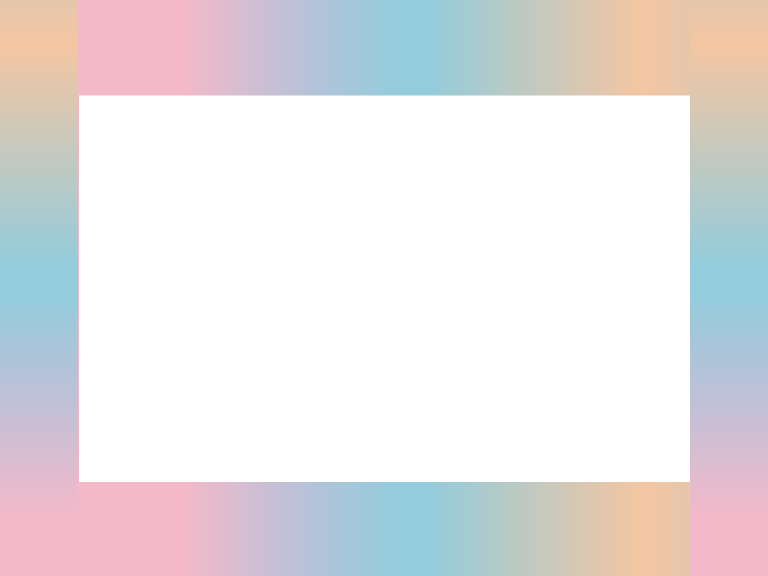
Write a Shadertoy shader that draws this background.

```glsl
// A white panel framed by pastel gradient bands: two upright sides, two level strips.

// Layout, as fractions of the canvas (origin at the lower left)
const vec2 PANEL_MIN = vec2(0.1029, 0.1632);
const vec2 PANEL_MAX = vec2(0.8984, 0.8342);
const vec2 STRIP_SPAN = vec2(0.1016, 0.8984);

// Palette
const vec3 PINK = vec3(0.957, 0.725, 0.788);
const vec3 LAVENDER = vec3(0.710, 0.762, 0.850);
const vec3 BLUE = vec3(0.580, 0.800, 0.860);
const vec3 PEACH = vec3(0.957, 0.776, 0.635);
const vec3 SAND = vec3(0.895, 0.780, 0.675);
const vec3 WHITE = vec3(1.0);

// Gradient stops: end of pink, lavender, start of blue, end of blue
const vec4 STRIP_STOPS = vec4(0.167, 0.379, 0.518, 0.575);
const vec4 SIDE_STOPS = vec4(0.095, 0.349, 0.480, 0.540);
const float PEACH_STOP = 0.922;

// Linear progress from a to b, held at the ends
float ramp(float a, float b, float t) {
    return clamp((t - a) / (b - a), 0.0, 1.0);
}

vec3 pastel(float t, vec4 stops) {
    vec3 color = mix(PINK, LAVENDER, ramp(stops.x, stops.y, t));
    color = mix(color, BLUE, ramp(stops.y, stops.z, t));
    color = mix(color, PEACH, ramp(stops.w, PEACH_STOP, t));
    return mix(color, SAND, ramp(PEACH_STOP, 1.0, t));
}

// Antialiased coverage of the interval from lo to hi
vec2 inside(vec2 p, vec2 lo, vec2 hi, vec2 pixel) {
    return clamp(min(p - lo, hi - p) / pixel + 0.5, 0.0, 1.0);
}

void mainImage(out vec4 fragColor, in vec2 fragCoord) {
    vec2 uv = fragCoord / iResolution.xy;
    vec2 pixel = 1.0 / iResolution.xy;

    // Sides run upward, strips run to the right
    vec3 side = pastel(uv.y, SIDE_STOPS);
    float along = (uv.x - STRIP_SPAN.x) / (STRIP_SPAN.y - STRIP_SPAN.x);
    vec3 strip = pastel(along, STRIP_STOPS);
    float stripMask = inside(uv, STRIP_SPAN.xx, STRIP_SPAN.yy, pixel).x;
    vec3 color = mix(side, strip, stripMask);

    // Panel on top
    vec2 panel = inside(uv, PANEL_MIN, PANEL_MAX, pixel);
    color = mix(color, WHITE, panel.x * panel.y);

    fragColor = vec4(color, 1.0);
}
```
